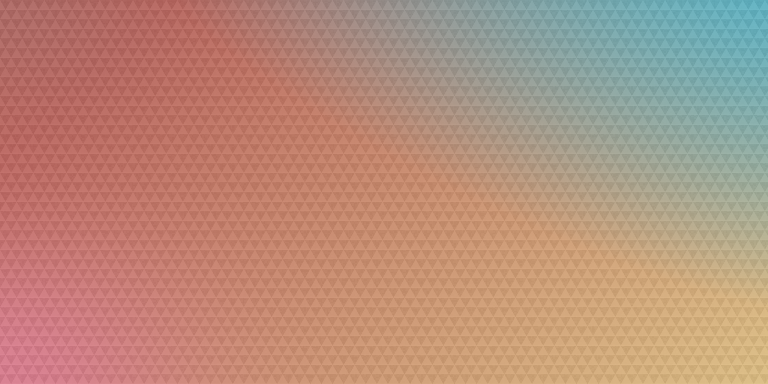
Reproduce this background procedurally as a Shadertoy shader.

```glsl
// A soft diagonal blend of red, pink, gold and teal under a fine triangle weave.
// Colour fields come from ramps and a corner glow; pale upright triangles
// alternate with darker, grainy inverted ones in staggered rows.

float hash(vec2 p) {
    p = fract(p * vec2(0.1031, 0.1137));
    p += dot(p, p.yx + 33.33);
    return fract((p.x + p.y) * p.x * 91.7);
}

vec3 backdrop(vec2 uv) {
    // Red at the upper left warms into gold at the lower right.
    float warmth = 0.72 * uv.x + 0.38 * (1.0 - uv.y) - 0.16;
    vec3 color = mix(vec3(0.72, 0.40, 0.37), vec3(0.85, 0.75, 0.52),
                     clamp(warmth, 0.0, 1.0));

    // Pink glow in the lower left corner.
    float pink = exp(-dot(uv * vec2(4.2, 2.7), uv * vec2(4.2, 2.7)));
    color = mix(color, vec3(0.84, 0.49, 0.57), 0.9 * pink);

    // Slight greying of the upper left corner.
    vec2 fromLeft = vec2(uv.x, 1.0 - uv.y) * vec2(5.0, 4.0);
    color = mix(color, vec3(0.65, 0.43, 0.42), 0.6 * exp(-dot(fromLeft, fromLeft)));

    // Teal spreads from the upper right and ends on a curved diagonal ridge.
    vec2 reach = pow(max(1.0 - uv, 0.0) / vec2(0.77, 0.80), vec2(1.25));
    float teal = max(1.0 - reach.x - reach.y, 0.0);
    return mix(color, vec3(0.38, 0.69, 0.75), teal);
}

// 1 inside upright triangles, 0 inside inverted ones.
float weave(vec2 cell, float pixel) {
    float height = fract(cell.y);
    float shift = 0.5 * mod(floor(cell.y), 2.0);
    float side = abs(fract(cell.x + shift) - 0.5);
    float edge = 0.5 * (1.0 - height) - side;
    return smoothstep(-0.5 * pixel, 0.5 * pixel, edge);
}

void mainImage(out vec4 fragColor, in vec2 fragCoord) {
    vec2 uv = fragCoord / iResolution.xy;
    vec2 p = fragCoord / iResolution.y;

    // Forty rows of equilateral triangles.
    vec2 cell = p * vec2(34.64, 40.0);
    float pixel = 40.0 / iResolution.y;
    float upright = weave(cell, pixel);

    // Fine grain, strongest in the inverted triangles.
    float grain = hash(floor(p * 256.0)) - 0.5;
    float shade = mix(-0.026, 0.022, upright);
    shade += grain * mix(0.022, 0.006, upright);

    // Thin pale seam along each row boundary.
    float seam = abs(fract(cell.y + 0.5) - 0.5);
    shade += 0.010 * (1.0 - smoothstep(0.0, 0.06 + pixel, seam));

    fragColor = vec4(clamp(backdrop(uv) + shade, 0.0, 1.0), 1.0);
}
```
